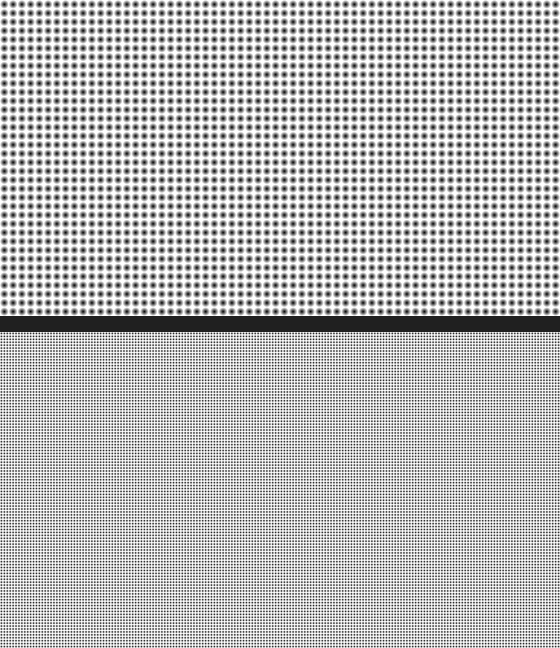
Top, the tile; bottom, the same tile 3 across and 3 down.
A Shadertoy shader for this pattern:

```glsl
// A regular grid of soft round dots, black at the core and fading to white.
// Each square cell maps the distance from its centre to a linear grey ramp;
// whole numbers of cells in both directions make the canvas tile.

const vec2  REPEATS    = vec2(64.0, 36.0);  // cells across and down
const float DOT_RADIUS = 0.5;               // in cell widths
const vec3  CORE_COLOR = vec3(0.0);
const vec3  BASE_COLOR = vec3(1.0);

// Linear falloff: 0 at the dot centre, 1 at its rim and beyond
float dotRamp(vec2 cellPos) {
    return clamp(length(cellPos) / DOT_RADIUS, 0.0, 1.0);
}

void mainImage(out vec4 fragColor, in vec2 fragCoord) {
    // Position within the cell, centred on the dot
    vec2 uv = fragCoord / iResolution.xy;
    vec2 cellPos = fract(uv * REPEATS) - 0.5;

    // The continuous ramp keeps every edge smooth
    fragColor = vec4(mix(CORE_COLOR, BASE_COLOR, dotRamp(cellPos)), 1.0);
}
```
